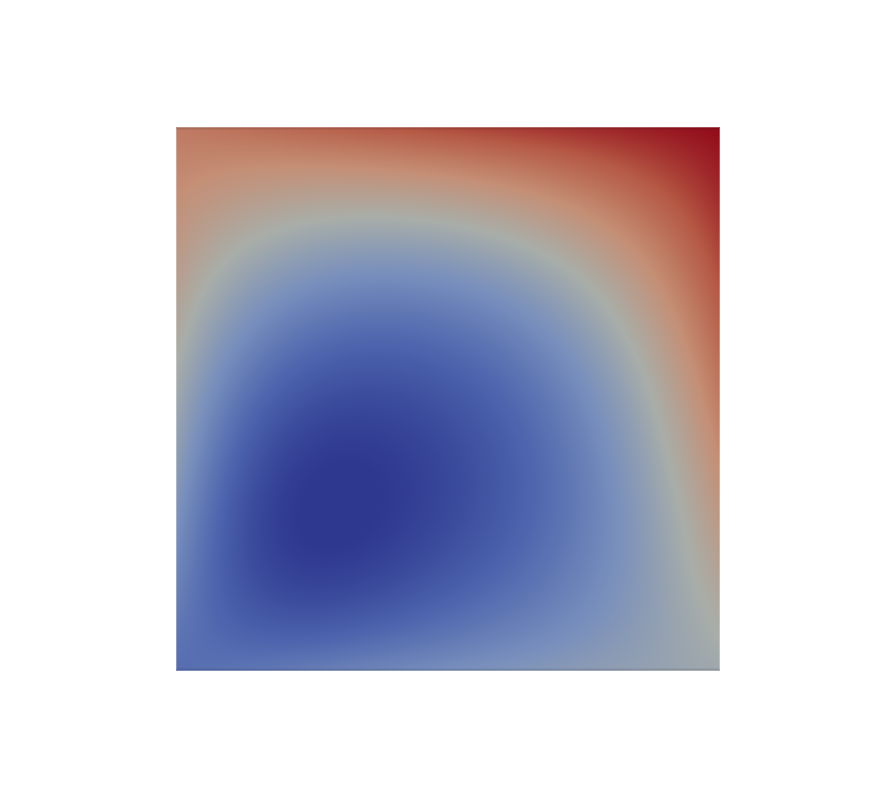
Give the GLSL for this background, as a Shadertoy shader.

```glsl
const float PLATE_SIDE = 0.681;
const vec3 PAPER = vec3(1.0);

// Signed distance to a square of the given half side
float squareDistance(vec2 p, float halfSide) {
    vec2 d = abs(p) - halfSide;
    return length(max(d, 0.0)) + min(max(d.x, d.y), 0.0);
}

// Linear boundary values, pulled down inside by a skewed membrane
float membraneField(vec2 uv) {
    float boundary = 0.2 + 0.2667 * (uv.x + 2.0 * uv.y);
    vec2 arch = 4.0 * uv * (1.0 - uv);
    float cornerPull = exp(-dot(vec2(8.0, 4.0), uv * uv));
    float depth = mix(0.46, 1.01, cornerPull);
    return boundary - arch.x * arch.y * depth;
}

// Muted diverging ramp: cool, neutral, warm
vec3 coolWarm(float value) {
    vec3 stops[7] = vec3[7](
        vec3(0.18, 0.22, 0.56),
        vec3(0.30, 0.39, 0.68),
        vec3(0.47, 0.56, 0.74),
        vec3(0.66, 0.68, 0.66),
        vec3(0.77, 0.56, 0.46),
        vec3(0.71, 0.35, 0.27),
        vec3(0.57, 0.04, 0.10));
    float position = clamp(value, 0.0, 1.0) * 6.0;
    int index = min(int(position), 5);
    return mix(stops[index], stops[index + 1], position - float(index));
}

// Thin shade along the top and bottom edges
float rimShade(float y, float halfSide) {
    float inset = halfSide - abs(y);
    return 1.0 - 0.12 * (1.0 - smoothstep(0.001, 0.004, inset));
}

void mainImage(out vec4 fragColor, in vec2 fragCoord) {
    vec2 p = (fragCoord - 0.5 * iResolution.xy) / iResolution.y;
    float pixel = 1.0 / iResolution.y;
    float halfSide = 0.5 * PLATE_SIDE;

    // Colour the field on the plate
    vec2 uv = clamp(p / PLATE_SIDE + 0.5, 0.0, 1.0);
    vec3 plate = coolWarm(membraneField(uv)) * rimShade(p.y, halfSide);

    // Lay the plate on the paper with a smooth edge
    float edge = squareDistance(p, halfSide);
    float coverage = 1.0 - smoothstep(-0.7 * pixel, 0.7 * pixel, edge);
    fragColor = vec4(mix(PAPER, plate, coverage), 1.0);
}
```
